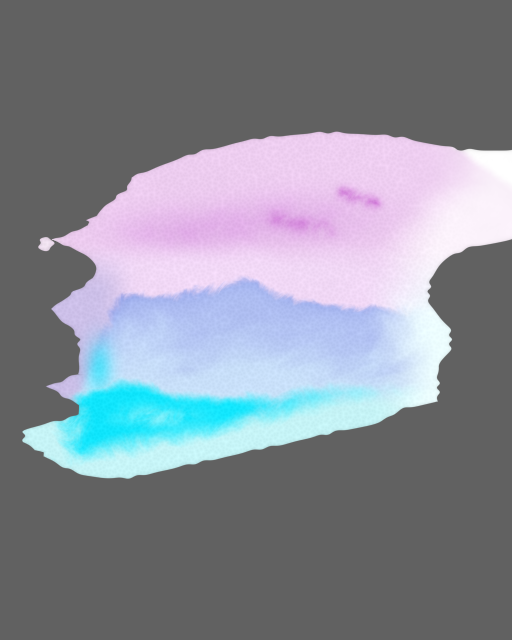
This background is drawn by a WebGL 1 fragment shader. Its source:

```glsl
precision highp float;
uniform vec2 u_resolution;

#define BACKDROP vec3(0.38)
#define LILAC vec3(0.935, 0.81, 0.945)
#define ORCHID vec3(0.87, 0.65, 0.90)
#define MAGENTA vec3(0.76, 0.32, 0.80)
#define LAVENDER vec3(0.80, 0.75, 0.91)
#define PERIWINKLE vec3(0.69, 0.75, 0.95)
#define INDIGO vec3(0.45, 0.52, 0.87)
#define SKY vec3(0.79, 0.88, 0.98)
#define TURQUOISE vec3(0.06, 0.90, 0.99)
#define MINT vec3(0.78, 0.96, 0.97)
#define EDGE_WOBBLE 0.0022
#define GRAIN 0.045

vec2 hash2(vec2 c) {
  return fract(sin(vec2(dot(c, vec2(127.1, 311.7)), dot(c, vec2(269.5, 183.3)))) * 4375.5);
}

// Distance to the nearest scattered cell centre
float cells(vec2 p) {
  vec2 id = floor(p), f = fract(p);
  float nearest = 2.0;
  for (int j = -1; j <= 1; j++)
    for (int i = -1; i <= 1; i++) {
      vec2 o = vec2(float(i), float(j));
      nearest = min(nearest, length(o + hash2(id + o) - f));
    }
  return nearest;
}

// Layered, warped sines, roughly -1 to 1
float wash(vec2 p) {
  float sum = 0.0, amp = 0.6;
  for (int i = 0; i < 5; i++) {
    p += 0.7 * sin(p.yx * 0.8 + 1.3);
    sum += amp * sin(p.x) * cos(p.y);
    p = mat2(1.35, 1.15, -1.15, 1.35) * p + 2.1;
    amp *= 0.62;
  }
  return sum;
}

float glow(vec2 p, vec2 centre, vec2 size) {
  vec2 d = (p - centre) / size;
  return exp(-dot(d, d));
}

float streak(vec2 p, vec2 a, vec2 b, float width) {
  vec2 ab = b - a;
  float d = length(p - a - ab * clamp(dot(p - a, ab) / dot(ab, ab), 0.0, 1.0));
  return exp(-d * d / (width * width));
}

// Pointed peak with separate rise and fall lengths
float tongue(float y, float peak, float rise, float fall, float bend) {
  float d = y - peak;
  return pow(max(0.0, 1.0 - (d < 0.0 ? -d / rise : d / fall)), d < 0.0 ? 1.0 : bend);
}

// Positive inside the painted area; y runs downward
float blot(vec2 p) {
  p += EDGE_WOBBLE * vec2(sin(p.y * 210.0 + 3.0 * sin(p.y * 83.0)), sin(p.x * 120.0 + 2.0 * sin(p.x * 61.0)) * 0.6);
  float x = p.x, y = p.y;
  float arc = min(x - 0.52, 0.196);
  float top = 0.207 + 0.7 * arc * arc;
  float heel = max(0.22 - x, 0.0);
  float bottom = 0.74 - 0.224 * (x - 0.234) - 2.8 * heel * heel - 0.013 * smoothstep(0.59, 0.635, x);
  float right = 0.668 + 0.13 * exp((0.374 - y) / 0.02)
    + 0.036 * smoothstep(0.46, 0.525, y) - 0.019 * smoothstep(0.543, 0.572, y);
  float left = 0.204 - 0.054 * smoothstep(0.28, 0.345, y) - 0.027 * smoothstep(0.41, 0.5, y)
    - 0.014 * tongue(y, 0.343, 0.006, 0.008, 1.0)
    - 0.068 * tongue(y, 0.376, 0.03, 0.045, 2.0)
    - 0.045 * tongue(y, 0.484, 0.05, 0.045, 1.2)
    - 0.050 * tongue(y, 0.604, 0.020, 0.028, 1.0)
    - 0.086 * smoothstep(0.645, 0.675, y) + 0.032 * smoothstep(0.698, 0.708, y);
  float body = min(min(y - top, bottom - y), min(x - left, right - x));
  return max(body, 0.011 - length(p - vec2(0.072, 0.382)));
}

vec3 pigment(vec2 p) {
  float x = p.x, y = p.y;
  float broad = wash(p * vec2(14.0, 24.0)), fine = wash(p * 75.0 + 4.0);
  float mottle = 0.6 * broad + 0.4 * fine;

  // Pink upper wash and its dark streaks
  float bloom = glow(p, vec2(0.28, 0.363), vec2(0.10, 0.035)) + glow(p, vec2(0.46, 0.345), vec2(0.13, 0.04));
  vec3 col = mix(LILAC, ORCHID, clamp(bloom * (0.7 + 0.3 * mottle), 0.0, 1.0));
  col = mix(col, vec3(0.95, 0.86, 0.97), 0.8 * smoothstep(0.37, 0.425, y + 0.01 * broad));
  float dark = 0.65 * streak(p, vec2(0.535, 0.302), vec2(0.585, 0.317), 0.010)
    + 0.35 * streak(p, vec2(0.43, 0.342), vec2(0.51, 0.36), 0.013);
  col = mix(col, MAGENTA, clamp(dark * (0.7 + 0.6 * fine), 0.0, 1.0));
  col = mix(col, LAVENDER, smoothstep(0.22, 0.15, x) * smoothstep(0.38, 0.46, y));

  // Blue middle wash with a pigment line along its rim
  float crest = 0.463 + 0.025 * smoothstep(0.4, 0.62, x) - 0.022 * glow(p, vec2(0.375, y), vec2(0.05));
  float depth = y - crest + 0.007 * fine + 0.004 * broad;
  float side = x - 0.187 + 0.4 * (y - 0.463) + 0.006 * fine;
  float blue = smoothstep(-0.008, 0.008, depth) * smoothstep(-0.012, 0.012, side);
  vec3 middle = mix(PERIWINKLE, SKY, smoothstep(0.02, 0.13, depth + 0.03 * broad));
  float rim = 0.45 * exp(-abs(depth) / 0.010) + 0.55 * exp(-abs(side) / 0.012) * smoothstep(0.60, 0.50, y);
  col = mix(col, mix(middle, INDIGO, clamp(rim * (0.75 + 0.5 * fine), 0.0, 1.0)), blue);
  col = mix(col, PERIWINKLE, 0.6 * glow(p, vec2(0.39, 0.535), vec2(0.14, 0.022)) * (0.7 + 0.5 * mottle));

  // Turquoise lower wash
  float shore = 0.626 - 0.028 * glow(p, vec2(0.20, y), vec2(0.065)) - 0.02 * smoothstep(0.4, 0.52, x);
  float under = y - shore + 0.012 * mottle;
  float ebb = 0.71 - 0.2 * (x - 0.12) - y + 0.014 * mottle;
  col = mix(col, MINT, smoothstep(-0.02, 0.03, under));
  float cyan = smoothstep(-0.012, 0.014, under) * smoothstep(-0.02, 0.022, ebb);
  cyan *= smoothstep(0.08, 0.145, x + 0.015 * fine) * (1.0 - 0.75 * smoothstep(0.35, 0.58, x));
  cyan *= 1.0 - 0.6 * glow(p, vec2(0.245, 0.652), vec2(0.055, 0.018)) * smoothstep(-0.3, 0.5, mottle);
  cyan = max(cyan, 0.6 * glow(p, vec2(0.155, 0.575), vec2(0.02, 0.04)));
  col = mix(col, TURQUOISE, cyan);

  // Dilution toward the right side and the bare corner
  float start = 0.57 + 0.09 * (1.0 - smoothstep(0.26, 0.4, y));
  vec3 pale = mix(vec3(0.985, 0.95, 0.985), vec3(0.93, 0.995, 1.0), smoothstep(0.38, 0.52, y));
  col = mix(col, pale, smoothstep(start, start + 0.12, x + 0.015 * broad));
  col = mix(col, vec3(1.0), smoothstep(-0.01, 0.012, (x - 0.716) * 0.7 - y + 0.234 + 0.003 * fine));
  col = mix(col, vec3(0.95, 0.90, 0.95), glow(p, vec2(0.072, 0.382), vec2(0.02)));

  // Paper tooth and uneven drying
  return col + GRAIN * (cells(p * 190.0) - 0.48) * smoothstep(0.79, 0.6, x) + 0.012 * mottle;
}

void main() {
  vec2 uv = gl_FragCoord.xy / u_resolution;
  vec2 p = vec2(0.8 * uv.x, 1.0 - uv.y);
  vec2 e = vec2(0.0008, 0.0);
  float f = blot(p);
  vec2 slope = vec2(blot(p + e) - f, blot(p + e.yx) - f) / e.x;
  float d = f / max(length(slope), 0.7);
  vec3 paint = pigment(p) * (1.0 - 0.10 * exp(-max(d, 0.0) / 0.002));
  float cover = smoothstep(-0.7, 0.7, d * u_resolution.y);
  gl_FragColor = vec4(mix(BACKDROP, clamp(paint, 0.0, 1.0), cover), 1.0);
}
```
